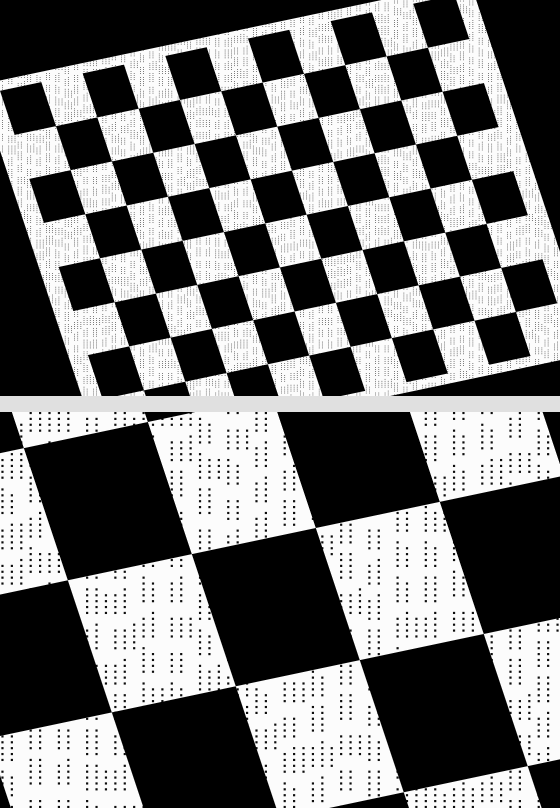
Top, the full canvas; bottom, a detail of the centre.
Reproduce this pattern procedurally as a WebGL 1 fragment shader.

```glsl
precision highp float;

uniform vec2 u_resolution;

// Lengths are fractions of the canvas width, measured from its centre.
const vec2 GRID_ORIGIN = vec2(-0.5, 0.1914);
const vec2 COLUMN_STEP = vec2(0.0738, 0.01556);
const vec2 ROW_STEP = vec2(0.02617, -0.07865);
const vec2 GRID_SIZE = vec2(11.0, 8.0);
const vec2 MARGIN = vec2(0.45, 0.22);        // in cells

const vec2 DOT_PITCH = vec2(0.0056, 0.0035);
const float DOT_HALF_SIZE = 0.00065;
const vec2 GROUP_SIZE = vec2(3.0, 6.0);      // in dots
const float WIDE_GROUP_CHANCE = 0.3;
const float DOT_INK = 0.95;

const vec3 PAPER = vec3(0.99);
const vec3 INK = vec3(0.0);

float hash(vec2 p) {
  vec3 q = fract(vec3(p.xyx) * 0.1031);
  q += dot(q, q.yzx + 33.33);
  return fract((q.x + q.y) * q.z);
}

float cross2(vec2 a, vec2 b) {
  return a.x * b.y - a.y * b.x;
}

// Antialiased coverage of a box; footprint is the pixel size in box units.
float boxCoverage(vec2 offset, vec2 halfSize, vec2 footprint) {
  vec2 c = clamp(0.5 - (abs(offset) - halfSize) / footprint, 0.0, 1.0);
  return c.x * c.y;
}

// Sum of the dark squares that can touch this pixel.
float darkSquares(vec2 cell, vec2 footprint) {
  float total = 0.0;
  vec2 base = floor(cell - 0.5);
  for (int j = 0; j < 2; j++) {
    for (int i = 0; i < 2; i++) {
      vec2 id = base + vec2(float(i), float(j));
      vec2 inside = step(vec2(-0.5), id) * step(id, GRID_SIZE - 0.5);
      float even = 1.0 - mod(id.x + id.y, 2.0);
      total += even * inside.x * inside.y
             * boxCoverage(cell - id - 0.5, vec2(0.5), footprint);
    }
  }
  return min(total, 1.0);
}

// Upright dotted columns in staggered groups, area-filtered by the pixel.
float stippling(vec2 p, float pixel) {
  vec2 dotId = floor(p / DOT_PITCH);
  float groupColumn = floor((dotId.x + 0.5) / GROUP_SIZE.x);
  float shift = floor(hash(vec2(groupColumn, 7.0) + 100.0) * GROUP_SIZE.y);
  vec2 local = vec2(dotId.x, dotId.y + shift);
  vec2 group = vec2(groupColumn, floor((local.y + 0.5) / GROUP_SIZE.y));
  local -= group * GROUP_SIZE;

  // Each group varies in width, each column in length.
  float columns = 2.0 + step(hash(group + 200.0), WIDE_GROUP_CHANCE);
  float rows = 4.0 + step(0.5, hash(group * GROUP_SIZE + local.x + 300.0));
  float present = step(local.x, columns - 0.5) * step(local.y, rows - 0.5);

  vec2 d = p - (dotId + 0.5) * DOT_PITCH;
  vec2 high = min(d + 0.5 * pixel, vec2(DOT_HALF_SIZE));
  vec2 low = max(d - 0.5 * pixel, vec2(-DOT_HALF_SIZE));
  vec2 overlap = max(high - low, 0.0) / pixel;
  return present * overlap.x * overlap.y;
}

void main() {
  float pixel = 1.0 / u_resolution.x;
  vec2 p = (gl_FragCoord.xy - 0.5 * u_resolution) * pixel;

  // Skewed board coordinates: columns to the right, rows downwards.
  vec2 q = p - GRID_ORIGIN;
  float area = cross2(COLUMN_STEP, ROW_STEP);
  vec2 cell = vec2(cross2(q, ROW_STEP), cross2(COLUMN_STEP, q)) / area;
  vec2 footprint = pixel * vec2(length(ROW_STEP), length(COLUMN_STEP)) / abs(area);

  float sheet = boxCoverage(cell - 0.5 * GRID_SIZE, 0.5 * GRID_SIZE + MARGIN, footprint);
  float light = sheet * (1.0 - darkSquares(cell, footprint));
  light *= 1.0 - DOT_INK * stippling(p, pixel);

  gl_FragColor = vec4(mix(INK, PAPER, light), 1.0);
}
```
